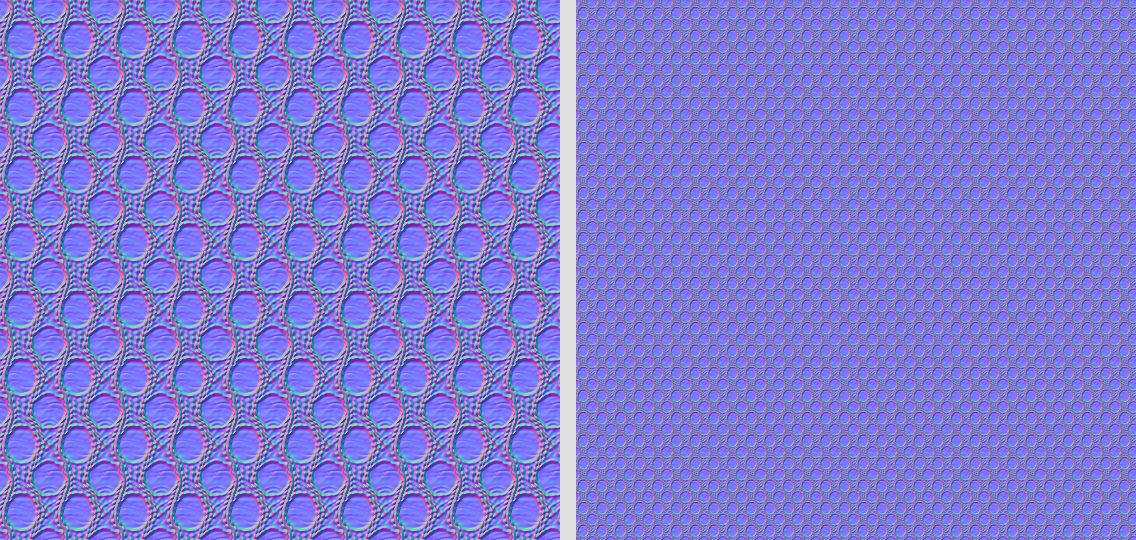
Left, the tile; right, the same tile 3 across and 3 down.
A Shadertoy shader for this texture map:

```glsl
// Normal map of a knitted net: staggered ragged holes framed by twisted, beaded cords.

const float TAU = 6.2831853;
const vec2  REPEATS = vec2(10.0, 8.0);      // cells across and up
const float ASPECT = 0.83;                  // cell width / cell height
const vec2  HOLE_A = vec2(0.40, 0.41);      // hole centres inside a cell
const vec2  HOLE_B = vec2(0.88, 0.91);
const vec2  RADII_A = vec2(0.220, 0.265);   // in cell heights
const vec2  RADII_B = vec2(0.236, 0.240);
const float WAVE = 0.075;                   // sideways swing of the cords
const float PLY_GAP = 0.050;
const float CORD_WIDTH = 0.021;
const float CORD_HEIGHT = 0.036;
const float CORD_TURNS = 12.0;              // beads per cell height, whole
const float RIM_BEADS = 17.0;               // beads around one hole, whole
const float LINK_HEIGHT = 0.030;
const float RAGGED = 0.040;                 // unevenness of the hole outline
const float WARP = 0.050;                   // unevenness of the cords
const float WRINKLE_HEIGHT = 0.009;
const float GRAIN_HEIGHT = 0.019;
const float RELIEF = 1.6;
const float STEP = 0.007;                   // slope sampling distance
const vec2  TILT = vec2(-0.02, -0.07);      // lean of the flat ground
const float STEEP_FADE = 1.0;               // shortening of steep normals

float hash(vec2 p) {
    vec3 q = fract(vec3(p.xyx) * 0.1031);
    q += dot(q, q.yzx + 33.33);
    return fract((q.x + q.y) * q.z);
}

// Value noise that wraps once per cell
float wrapNoise(vec2 p, vec2 period) {
    p *= period;
    vec2 i = floor(p), f = fract(p);
    f = f * f * (3.0 - 2.0 * f);
    vec2 a = mod(i, period), b = mod(i + 1.0, period);
    return mix(mix(hash(a), hash(vec2(b.x, a.y)), f.x),
               mix(hash(vec2(a.x, b.y)), hash(b), f.x), f.y);
}

float ridge(float x, float width) {
    x /= width;
    return exp(-x * x);
}

// Offset to the nearest copy of a point, in cell heights
vec2 toNearest(vec2 p, vec2 centre) {
    vec2 d = p - centre;
    return (d - round(d)) * vec2(ASPECT, 1.0);
}

float ovalDistance(vec2 p, vec2 radii) {
    return (length(p / radii) - 1.0) * min(radii.x, radii.y);
}

// Wavy vertical cords: three plies on either side of each hole column
float cords(vec2 p) {
    float phase = TAU * (p.y - HOLE_A.y);
    float top = 0.0;
    for (int i = 0; i < 6; i++) {
        float side = i < 3 ? -1.0 : 1.0;
        float ply = float(i % 3) - 1.0;
        float x = p.x - HOLE_A.x - side * (0.25 + WAVE * cos(phase));
        x = (x - round(x)) * ASPECT;
        x += ply * (PLY_GAP + 0.010 * sin(phase + side));
        float twist = i == 1 ? 0.05 : 0.40;     // one smooth ply, the rest beaded
        float beads = cos(TAU * CORD_TURNS * p.y + side * 30.0 * x + float(i) * 1.7);
        top = max(top, ridge(x, CORD_WIDTH) * (1.0 - twist + twist * beads));
    }
    return top * CORD_HEIGHT;
}

// Bead columns in one kind of gap, slanted links in the other
float fillers(vec2 p) {
    vec2 g = toNearest(p, vec2(HOLE_A.x, HOLE_B.y));
    float beads = ridge(abs(g.x) - 0.042, 0.024) * (0.60 + 0.40 * cos(TAU * CORD_TURNS * p.y + 30.0 * g.x));
    float columns = beads * ridge(length(g), 0.24);
    g = toNearest(p, vec2(HOLE_B.x, HOLE_A.y));
    float across = 0.62 * g.x - 0.78 * g.y;
    float links = ridge(abs(across + 0.02) - 0.055, 0.022) + 0.6 * ridge(0.8 * g.x + 0.6 * g.y, 0.020);
    links *= 0.70 + 0.30 * cos(75.0 * (0.78 * g.x + 0.62 * g.y));
    return LINK_HEIGHT * (columns + min(links, 1.2) * ridge(length(g), 0.20));
}

float height(vec2 p) {
    vec2 a = toNearest(p, HOLE_A), b = toNearest(p, HOLE_B);
    float da = ovalDistance(a, RADII_A), db = ovalDistance(b, RADII_B);
    float d = min(da, db);
    vec2 local = da < db ? a : b;
    float angle = atan(local.y, local.x);

    // Faceted, uneven hole outline
    d += RAGGED * (wrapNoise(p, vec2(8.0, 10.0)) - 0.5) + 0.005 * cos(8.0 * angle);
    float mesh = smoothstep(-0.022, 0.036, d);

    // Rim cord, beaded on the flanks and smooth above and below
    float beading = mix(0.08, 0.42, abs(cos(angle)));
    float rim = ridge(d - 0.020, 0.019) * (1.0 - beading + beading * cos(RIM_BEADS * angle + 40.0 * d));

    // Cords and fillers follow a wobbling grid
    vec2 wobble = vec2(wrapNoise(p, vec2(6.0, 7.0)), wrapNoise(p + 0.37, vec2(7.0, 6.0))) - 0.5;
    vec2 q = p + WARP * wobble;
    float h = mesh * (0.012 + max(cords(q), fillers(q))) + 0.022 * rim;

    // Creased cloth in the holes, with arcs low in every second row
    vec2 c = p + vec2(0.0, 0.08 * wrapNoise(p, vec2(4.0, 3.0)));
    float creases = abs(2.0 * wrapNoise(c, vec2(4.0, 17.0)) - 1.0) + 0.6 * wrapNoise(c, vec2(13.0, 23.0));
    float radius = length(b * vec2(0.8, 1.0) + vec2(0.0, 0.25));
    float folds = ridge(radius - 0.075, 0.018) + 0.6 * ridge(radius - 0.13, 0.016);
    h += (1.0 - mesh) * (WRINKLE_HEIGHT * creases + 0.008 * folds * step(db, da));

    // Fibre grain on the raised parts
    return h + mesh * GRAIN_HEIGHT * wrapNoise(p, vec2(18.0, 22.0));
}

void mainImage(out vec4 fragColor, in vec2 fragCoord) {
    vec2 p = fragCoord / iResolution.xy * REPEATS;
    vec2 dx = vec2(STEP / ASPECT, 0.0), dy = vec2(0.0, STEP);
    vec2 slope = vec2(height(p + dx) - height(p - dx),
                      height(p + dy) - height(p - dy)) / (2.0 * STEP);

    // Red rises to the right, green rises downwards
    vec3 normal = normalize(vec3(RELIEF * slope * vec2(1.0, -1.0) + TILT, 1.0));
    float fade = mix(1.0, normal.z, STEEP_FADE);
    normal *= vec3(vec2(mix(1.0, fade, 0.25)), fade);
    fragColor = vec4(0.5 + 0.5 * normal, 1.0);
}
```
